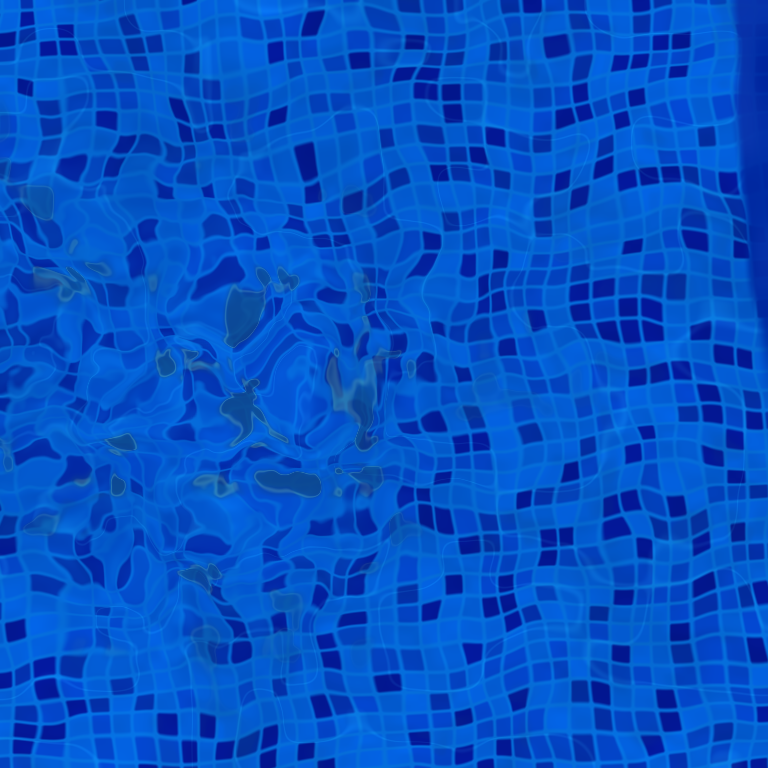
Reproduce this texture procedurally as a WebGL 2 fragment shader.

```glsl
#version 300 es
precision highp float;
// Blue pool mosaic seen through rippling water: a slightly tilted grid of
// about 36 by 36 tiles in random shades, bent by layered vector noise that
// grows into folded, murky turbulence left of the centre.

uniform vec2 u_resolution;
out vec4 fragColor;

// Integer hash: two values in 0..1 for each lattice cell
vec2 hash2(vec2 cell) {
    uvec2 v = uvec2(ivec2(cell) + 4096) * 1664525u + 1013904223u;
    v.x += v.y * 1664525u;
    v.y += v.x * 1664525u;
    v ^= v >> 16u;
    v.x += v.y * 1664525u;
    v.y += v.x * 1664525u;
    v ^= v >> 16u;
    return vec2(v & 65535u) / 65535.0;
}

// Smooth vector noise, each component in -0.5..0.5
vec2 noise2(vec2 p) {
    vec2 i = floor(p), f = fract(p);
    f = f * f * f * (f * (f * 6.0 - 15.0) + 10.0);
    vec2 low = mix(hash2(i), hash2(i + vec2(1, 0)), f.x);
    vec2 high = mix(hash2(i + vec2(0, 1)), hash2(i + vec2(1, 1)), f.x);
    return mix(low, high, f.y) - 0.5;
}

// Strength of the disturbed water, 0 calm to 1 churning
float turbulenceAt(vec2 p) {
    float d = length((p - vec2(0.25, 0.48)) * vec2(0.85, 1.1));
    d += 0.16 * noise2(p * 5.0 + 31.0).x;
    return 1.0 - smoothstep(0.1, 0.46, d);
}

// Refraction offset: broad swell plus finer octaves where it churns
vec2 refraction(vec2 p, float turbulence) {
    vec2 offset = 0.034 * noise2(p * 7.0) + 0.016 * noise2(p * 17.0 + 9.0);
    float frequency = 13.0, amplitude = 0.075 * turbulence;
    for (int octave = 0; octave < 3; octave++) {
        offset += amplitude * noise2(p * frequency + offset * 12.0 + 50.0);
        frequency *= 2.1;
        amplitude *= 0.42;
    }
    return offset;
}

vec3 tileColor(vec2 cell) {
    vec2 h = hash2(cell);
    vec3 shade = vec3(0.01, 0.36, 0.83);
    if (h.x < 0.16) shade = vec3(0.01, 0.09, 0.58);
    else if (h.x < 0.26) shade = vec3(0.01, 0.18, 0.64);
    else if (h.x < 0.48) shade = vec3(0.01, 0.26, 0.76);
    return shade * (0.95 + 0.1 * h.y);
}

void main() {
    vec2 p = gl_FragCoord.xy / u_resolution;
    float turbulence = turbulenceAt(p);
    vec2 bent = p + refraction(p, turbulence);

    // Tilted tile grid with softly rounded tiles
    vec2 grid = 36.0 * vec2(bent.x + 0.07 * bent.y, bent.y - 0.09 * bent.x);
    vec2 fromCentre = abs(fract(grid) - 0.5);
    vec2 corner = max(fromCentre - 0.32, 0.0);
    float edge = length(corner) - 0.11;
    float blur = 0.06 + 0.5 * max(fwidth(grid.x), fwidth(grid.y));
    float tile = 1.0 - smoothstep(-blur, min(blur, 0.07), edge);

    vec3 grout = vec3(0.02, 0.42, 0.84);
    vec3 color = mix(grout, tileColor(floor(grid)), tile);

    // Churned water washes out the tiles and carries streaks
    vec2 streak = noise2(bent * vec2(42.0, 60.0) + 7.0);
    vec3 water = vec3(0.01, 0.32, 0.77) + vec3(0.02, 0.2, 0.18) * streak.x;
    color = mix(color, water, 0.45 * turbulence);

    // Uneven light and thin caustic threads
    color *= 1.0 + 0.12 * noise2(p * 6.0 + 80.0).y + 0.06 * streak.y;
    float thread = abs(noise2(bent * 15.0 + 23.0).x);
    color += vec3(0.02, 0.06, 0.04) * (1.0 - smoothstep(0.0, 0.035, thread));

    // Murky olive patches and small pale glints, mostly in rough water
    float patches = noise2(p * 19.0 + 140.0).x + 0.5 * noise2(bent * 48.0).y;
    float murk = smoothstep(0.22, 0.5, patches) * (0.12 + 0.6 * turbulence);
    color = mix(color, vec3(0.06, 0.27, 0.5), murk);
    float crest = 1.0 - smoothstep(0.0, 0.05, abs(patches - 0.38));
    color += vec3(0.12, 0.13, 0.02) * crest * turbulence;

    // Dark wall along the upper right border
    float wallEdge = 0.955 + 0.16 * (1.0 - p.y) * (1.0 - p.y);
    float wall = smoothstep(-0.006, 0.012, p.x - wallEdge + 0.012 * noise2(p * 14.0).x);
    wall *= smoothstep(0.45, 0.6, p.y);
    vec3 wallColor = vec3(0.01, 0.17, 0.64) + 0.05 * noise2(p * vec2(30.0, 12.0)).x;
    color = mix(color, wallColor, 0.92 * wall);

    fragColor = vec4(clamp(color, 0.0, 1.0), 1.0);
}
```
